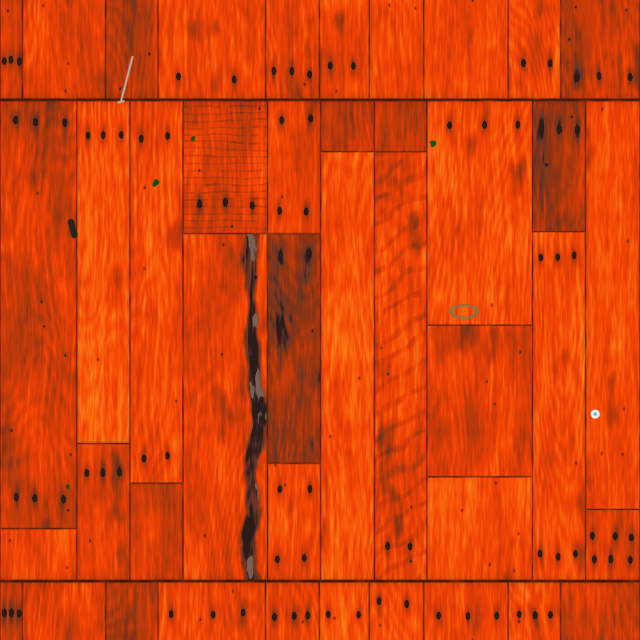
Reproduce this texture procedurally as a Shadertoy shader.

```glsl
#define ROW_TOP 0.844
#define END_ROW 0.248
#define SEAM_HALF 0.0011
#define ROW_SEAM_HALF 0.0022
#define GRAIN_FREQ 170.0
#define GRAIN_DEPTH 1.5
#define RING_DEPTH 0.3
#define BLOTCH_DEPTH 1.7
#define NAIL_RADIUS 0.0042
#define NAIL_CHANCE 0.55
#define SAW_DEPTH 1.1

// Wood colours from pale to charred
const vec3 WOOD[8] = vec3[8](
  vec3(1, .5, .09), vec3(.97, .38, .05), vec3(.95, .26, .02), vec3(.82, .23, .03),
  vec3(.69, .22, .05), vec3(.55, .2, .08), vec3(.41, .21, .15), vec3(.17, .11, .1));

// Board layout: column edges, end joints, darkness from lower to upper board
const float MAIN_EDGES[11] = float[11](0., .12, .203, .286, .418, .501, .585, .667, .832, .915, 1.);
const float END_EDGES[11] = float[11](0., .035, .165, .247, .415, .499, .577, .662, .794, .876, 1.);
const vec2 JOINTS[10] = vec2[10](
  vec2(.33, 1), vec2(.463, 1), vec2(.401, 1), vec2(.791, 1), vec2(.432, .791),
  vec2(.919, 1), vec2(.919, 1), vec2(.411, .648), vec2(.794, 1), vec2(.36, 1));
const vec3 MAIN_TONES[10] = vec3[10](
  vec3(.2, .42, 0), vec3(.35, 0, 0), vec3(.5, .13, 0), vec3(.22, .4, 0), vec3(.1, .88, .2),
  vec3(0, .5, 0), vec3(.15, .5, 0), vec3(.1, .3, .05), vec3(.04, .85, 0), vec3(.25, .08, 0));
const float END_TONES[10] = float[10](.4, .28, .65, .15, .22, .15, .08, .15, .1, .5);

float hash(vec2 p) { return fract(sin(dot(p, vec2(127.1, 311.7))) * 43758.5); }

float slope(vec2 cell, vec2 d) {
  float a = 6.2832 * hash(cell);
  return dot(vec2(cos(a), sin(a)), d);
}

// Gradient noise
float noise(vec2 p) {
  vec2 i = floor(p), f = p - i, u = f * f * (3. - 2. * f), e = vec2(1, 0);
  return mix(mix(slope(i, f), slope(i + e, f - e), u.x),
    mix(slope(i + e.yx, f - e.yx), slope(i + 1., f - 1.), u.x), u.y);
}

float fbm(vec2 p) { return noise(p) + .5 * noise(p * 2.1 + 7.) + .25 * noise(p * 4.3 + 19.); }

float segment(vec2 p, vec2 a, vec2 b) {
  vec2 d = b - a;
  return length(p - a - d * clamp(dot(p - a, d) / dot(d, d), 0., 1.));
}

// Smooth coverage of a signed distance
float fill(float d) { return smoothstep(1., -1., d * iResolution.y); }

vec3 woodRamp(float wear) {
  float w = clamp(wear, 0., 6.999);
  int i = int(w);
  return mix(WOOD[i], WOOD[i + 1], fract(w));
}

void mainImage(out vec4 fragColor, in vec2 fragCoord) {
  vec2 uv = fragCoord / iResolution.xy;
  // The end row wraps over the top and bottom
  vec2 p = vec2(uv.x, fract(uv.y - ROW_TOP));
  bool mainRow = p.y > END_ROW;

  // Find the board and its corners
  int col = 0;
  for (int i = 1; i < 10; i++)
    if (p.x > (mainRow ? MAIN_EDGES[i] : END_EDGES[i])) col = i;
  vec2 joint = mainRow ? JOINTS[col] : vec2(END_ROW, 1);
  int part = p.y < joint.x ? 0 : p.y < joint.y ? 1 : 2;
  vec2 lo = vec2(MAIN_EDGES[col], part == 0 ? END_ROW : part == 1 ? joint.x : joint.y);
  vec2 hi = vec2(MAIN_EDGES[col + 1], part == 0 ? joint.x : part == 1 ? joint.y : 1.);
  float tone = MAIN_TONES[col][part];
  if (!mainRow) {
    lo = vec2(END_EDGES[col], 0);
    hi = vec2(END_EDGES[col + 1], END_ROW);
    tone = END_TONES[col];
  }
  vec2 id = vec2(col, part + (mainRow ? 3 : 0));

  // Grain, growth rings and stains, shifted for each board
  vec2 q = p + 5. * vec2(hash(id), hash(id + 31.));
  float bend = .018 * noise(q * vec2(14, 5));
  float grain = noise(vec2((q.x + bend) * GRAIN_FREQ, q.y * 8.))
    + .7 * noise(vec2(q.x * GRAIN_FREQ * 2., q.y * 45.));
  float rings = sin(95. * noise(q * vec2(10, 2.2)) + 3. * noise(q * vec2(60, 20)));
  float wear = 1.55 + 3.5 * tone + GRAIN_DEPTH * grain
    + RING_DEPTH * rings * step(.4, hash(id + 9.))
    + BLOTCH_DEPTH * (.55 + tone) * fbm(q * vec2(16, 6))
    + 2.2 * smoothstep(.25, .7, fbm(q * vec2(20, 8) + 40.));

  // Saw marks: slanted on one board, level on another
  bool slanted = mainRow && col == 6 && part == 0, level = mainRow && col == 3 && part == 1;
  float saw = sin((slanted ? 170. * (p.y - .6 * p.x) : 560. * p.y) + 3. * noise(q * 25.));
  if (slanted || level) wear += SAW_DEPTH * smoothstep(.3, 1., saw) * (.7 + 1.4 * noise(q * vec2(90, 40)));

  // Nail holes with rust stains, in rows near the board ends
  float width = hi.x - lo.x;
  for (int end = 0; end < 2; end++) {
    vec2 key = id + 50. * float(end + 1);
    float count = 2. + floor(2. * hash(key + 3.)), u = (p.x - lo.x) / width * count;
    vec2 cell = key + vec2(floor(u) * 7., 13);
    float inset = .028 + .03 * hash(key + 5.) + .006 * hash(cell);
    vec2 d = vec2((fract(u) - .35 - .3 * hash(cell + 2.)) * width / count,
      p.y - (end == 0 ? lo.y + inset : hi.y - inset));
    vec2 s = d * vec2(190, 60);
    wear += step(hash(key), NAIL_CHANCE) * step(.1, hi.y - lo.y)
      * (2.6 * exp(-dot(s, s)) + 5. * fill(length(d * vec2(1.2, .75)) - NAIL_RADIUS));
  }

  // Worm holes
  vec2 cell = floor(p * 24.);
  vec2 pit = (fract(p * 24.) - .25 - .5 * vec2(hash(cell), hash(cell + 4.))) / 24.;
  wear += 4. * step(.88, hash(cell + 8.)) * fill(length(pit * vec2(1, .7)) - .0016);

  // Charred strip with flakes of grey paint
  float strip = abs(p.x - .395 - .014 * noise(vec2(3, p.y * 9.))) - .009 - .012 * fbm(p * vec2(30, 14));
  float burnt = mainRow && col == 3 && part == 0 ? smoothstep(.006, -.003, strip) : 0.;
  vec3 color = woodRamp(wear + 4.2 * burnt);
  color = mix(color, vec3(.47, .38, .33), burnt * smoothstep(.22, .34, fbm(p * vec2(50, 19) + 3.)));

  // Seams between boards and rows
  vec2 edge = min(p - lo, hi - p);
  float rowEdge = min(min(p.y, 1. - p.y), abs(p.y - END_ROW));
  float seam = max(fill(min(edge.x, edge.y) - SEAM_HALF), fill(rowEdge - ROW_SEAM_HALF));
  seam = seam * (.72 + .5 * noise(p * 40.)) + .25 * exp(-rowEdge * 200.);
  color = mix(color, vec3(.27, .1, .04), clamp(seam, 0., 1.));

  // Debris: steel nail, peg, button, wire loop, chips
  float steel = min(segment(uv, vec2(.189, .841), vec2(.207, .911)),
    segment(uv, vec2(.185, .84), vec2(.193, .842))) - .0016;
  color = mix(color, vec3(.74, .68, .66), fill(steel));
  color = mix(color, vec3(.14), fill(segment(uv, vec2(.111, .653), vec2(.116, .633)) - .005));
  float button = length(uv - vec2(.93, .353));
  color = mix(color, mix(vec3(.4, .68, .78), vec3(.9, .95, .97), smoothstep(.001, .004, button)), fill(button - .007));
  float wire = abs(length((uv - vec2(.725, .513)) * vec2(.5, 1)) - .01) - .0012;
  color = mix(color, vec3(.42, .48, .34), fill(wire));
  const vec2 CHIPS[4] = vec2[4](vec2(.243, .714), vec2(.107, .238), vec2(.301, .783), vec2(.677, .776));
  for (int i = 0; i < 4; i++) {
    float chip = length(uv - CHIPS[i]) - .003 - .003 * hash(CHIPS[i]) - .004 * noise(uv * 150.);
    color = mix(color, vec3(.08, .32, .06), fill(chip));
  }
  fragColor = vec4(color, 1);
}
```
